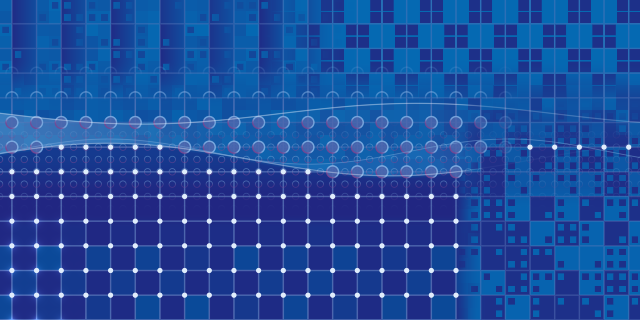
Give the GLSL for this background, as a Shadertoy shader.

```glsl
// Blue technical mosaic: one square lattice carries window panes, checker tiles,
// ringed nodes and glowing dots, crossed by a translucent wavy ribbon.
// All shapes are measured in lattice cells, so the layout scales with the canvas.

#define PITCH 0.0771
#define LATTICE_ORIGIN vec2(0.0372, 0.0005)
#define NAVY vec3(0.13, 0.15, 0.51)
#define DEEP_BLUE vec3(0.04, 0.29, 0.60)
#define BRIGHT_BLUE vec3(0.02, 0.41, 0.70)
#define MUTED_BLUE vec3(0.36, 0.47, 0.73)
#define PALE_BLUE vec3(0.46, 0.64, 0.84)
#define WHITE_BLUE vec3(0.88, 0.93, 0.99)
#define ROSE vec3(0.48, 0.27, 0.57)
#define RING_RADIUS 0.24
#define DOT_RADIUS 0.105

float pixelSize;   // one pixel, in lattice cells

float hash(vec2 p) {
    vec3 q = fract(p.xyx * vec3(0.1031, 0.1030, 0.0973));
    q += dot(q, q.yzx + 33.33);
    return fract((q.x + q.y) * q.z);
}

// Coverage of a shape from its signed distance
float cover(float d) {
    return 1.0 - smoothstep(-0.6 * pixelSize, 0.6 * pixelSize, d);
}

float box(vec2 p, vec2 halfSize) {
    vec2 d = abs(p) - halfSize;
    return cover(max(d.x, d.y));
}

float parity(vec2 id) {
    return mod(id.x + id.y, 2.0);
}

float wave(float x, float middle, float height, float crest, float period) {
    return middle + height * cos(6.28318 * (x - crest) / period);
}

float ribbonTop(float x)    { return wave(x, 8.355, -0.42, 5.26, 22.3); }
float ribbonBottom(float x) { return wave(x, 6.497, 0.66, 3.91, 22.97); }
float ribbonFold(float x)   { return wave(x, 6.82, 0.51, 20.13, 16.2); }

// Thin curve drawn at height y, thickness corrected for slope
float stroke(float dy, float halfWidth) {
    float slope = length(vec2(dFdx(dy), dFdy(dy))) / pixelSize;
    return cover(abs(dy) / max(slope, 0.5) - halfWidth);
}

// Upper tiles: shaded blocks on the left, four-pane windows on the right
vec3 upperTiles(vec2 g) {
    vec2 id = floor(g), f = fract(g), subId = floor(g * 2.0);
    float evenColumn = 1.0 - mod(id.x, 2.0);
    float shade = evenColumn * (1.0 - 0.55 * f.x) * (0.75 + 0.2 * hash(id + 7.0));
    shade += (1.0 - evenColumn) * 0.3 * hash(subId + 3.0);
    float square = box(fract(g * 2.0) - 0.5, vec2(0.27)) * step(0.6, hash(subId));
    shade = mix(shade, 0.75 - shade, square * 0.7);
    vec2 paneCell = g + vec2(0.5, 0.0);
    float pane = box(fract(paneCell * 2.0) - 0.5, vec2(0.44));
    float windows = parity(floor(paneCell)) * pane * 0.85;
    float rightSide = smoothstep(10.0, 14.0, g.x);
    float fade = smoothstep(8.6, 10.6, g.y);
    float blotch = (0.3 + 0.25 * smoothstep(15.0, 20.0, g.x)) * hash(subId + 19.0);
    float dark = mix(blotch + 0.1, mix(shade, windows, rightSide), fade);
    return mix(BRIGHT_BLUE, NAVY, dark);
}

// Lower left: blue and navy checker that dissolves upward into plain navy
vec3 navyTiles(vec2 g) {
    vec2 id = floor(g);
    float checker = (0.3 + 0.6 * hash(id + 5.0)) * parity(id) + 0.12;
    checker *= 1.0 - 0.6 * smoothstep(2.5, 3.5, id.y + 0.5);
    float lift = checker * (1.0 - smoothstep(3.7, 4.3, g.y));
    lift += 0.55 * smoothstep(4.8, 6.8, g.y);
    return mix(NAVY, DEEP_BLUE, lift);
}

// Lower right: checker with small squares in the opposite colour
vec3 pixelTiles(vec2 g) {
    vec2 id = floor(g), subId = floor(g * 2.0);
    float dark = mix(parity(id), step(0.5, hash(id + 11.0)), step(0.75, hash(id)));
    float square = box(fract(g * 2.0) - 0.5, vec2(0.26)) * step(0.42, hash(subId + 2.0));
    float ink = abs(dark - square) * 0.78 + 0.08;
    ink += 0.2 * smoothstep(4.5, 5.5, g.y) * (1.0 - ink);
    return mix(BRIGHT_BLUE, NAVY, ink);
}

void mainImage(out vec4 fragColor, in vec2 fragCoord) {
    vec2 g = (fragCoord / iResolution.y - LATTICE_ORIGIN) / PITCH;
    pixelSize = 1.0 / (iResolution.y * PITCH);
    float top = g.y - ribbonTop(g.x);
    float bottom = g.y - ribbonBottom(g.x);
    float fold = g.y - ribbonFold(g.x);

    // Tiled ground
    float rightSide = smoothstep(17.8, 19.3, g.x);
    float belowRibbon = 1.0 - smoothstep(-0.15, 0.1, bottom);
    float belowRight = 1.0 - smoothstep(6.6, 9.0, g.y);
    vec3 color = mix(upperTiles(g), navyTiles(g), belowRibbon * (1.0 - rightSide));
    color = mix(color, pixelTiles(g), belowRight * rightSide);

    // Ribbon body, palest at the left
    float inside = cover(top) * cover(-bottom);
    float paleness = 0.05 + 0.38 * (1.0 - smoothstep(0.0, 10.0, g.x));
    color = mix(color, PALE_BLUE, inside * paleness * (1.0 - 0.8 * rightSide));
    color += 0.03 * inside * cover(fold) * (1.0 - rightSide);

    // Lattice lines
    vec2 node = round(g), d = g - node;
    float r = length(d);
    float lowerLeft = belowRibbon * (1.0 - rightSide);
    float middle = smoothstep(5.0, 7.0, g.y) * (1.0 - smoothstep(8.0, 11.0, g.y));
    float lineX = cover(abs(d.x) - 0.03) * mix(0.45, 0.75, max(lowerLeft, middle));
    float lineY = cover(abs(d.y) - 0.03) * mix(0.4, 0.7, lowerLeft);
    color = mix(color, MUTED_BLUE, max(lineX, lineY));

    // Small rings at half steps around the ribbon's lower edge
    vec2 halfStep = g - round(g * 2.0) * 0.5;
    float smallZone = smoothstep(4.4, 5.8, g.y) * (1.0 - smoothstep(6.9, 8.2, g.y));
    float smallRing = cover(abs(length(halfStep) - 0.13) - 0.018);
    vec3 smallTint = mix(PALE_BLUE, ROSE, smoothstep(-0.1, 0.1, -halfStep.y));
    color = mix(color, smallTint, smallRing * smallZone * 0.5 * (1.0 - 0.6 * rightSide));

    // Ringed nodes above the ribbon's lower edge, thinning to arcs higher up
    float above = step(ribbonBottom(node.x), node.y);
    float rowStrength = 1.0 - smoothstep(7.5, 11.0, node.y);
    float ringOn = above * rowStrength * (1.0 - smoothstep(18.0, 21.0, node.x));
    float fullRing = 1.0 - step(8.5, node.y);
    float arc = mix(smoothstep(-0.1, 0.15, d.y), 1.0, fullRing);
    vec3 ringFill = vec3(0.30, 0.40, 0.68);
    color = mix(color, ringFill, cover(r - RING_RADIUS) * ringOn * fullRing * 0.85);
    vec3 ringTint = mix(PALE_BLUE + 0.06, ROSE, smoothstep(0.0, 0.3, -d.x - d.y) * fullRing);
    color = mix(color, ringTint, cover(abs(r - RING_RADIUS) - 0.03) * ringOn * arc * 0.85);

    // Wavy edges
    color = mix(color, WHITE_BLUE, stroke(top, 0.025) * 0.45 * (1.0 - 0.5 * rightSide));
    color = mix(color, WHITE_BLUE, stroke(bottom, 0.025) * 0.4 * (1.0 - 0.9 * rightSide));
    color = mix(color, PALE_BLUE, stroke(fold, 0.02) * 0.5);

    // White dots, with a soft flare toward the lower left corner
    float dotOn = (1.0 - above) * step(node.x, 18.5) * step(0.5, node.y);
    dotOn = max(dotOn, step(20.5, node.x) * step(abs(node.y - 7.0), 0.1));
    float corner = (1.0 - smoothstep(0.5, 3.5, g.x)) * (1.0 - smoothstep(3.5, 5.0, g.y));
    float flare = exp(-r * 9.0) + 0.4 * exp(-min(abs(d.x), abs(d.y)) * 30.0 - r * 3.0);
    color += PALE_BLUE * flare * corner * 0.4;
    color = mix(color, WHITE_BLUE, cover(r - DOT_RADIUS) * dotOn);

    fragColor = vec4(clamp(color, 0.0, 1.0), 1.0);
}
```
